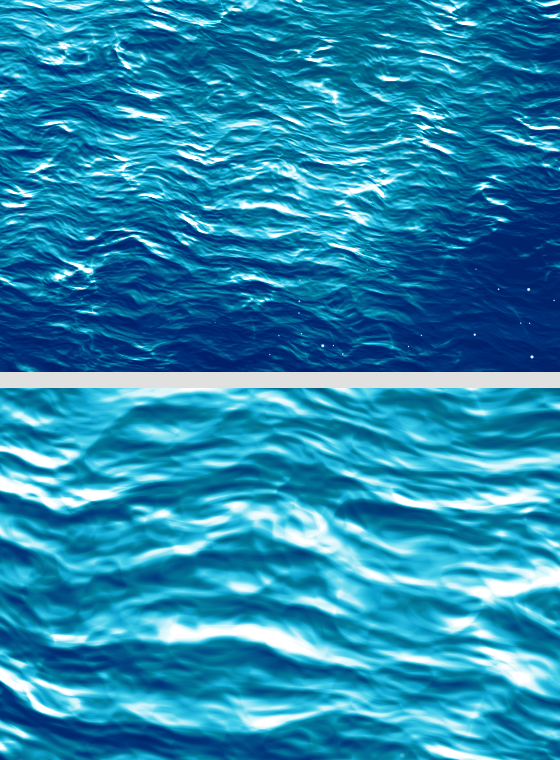
Top, the full canvas; bottom, a detail of the centre.
Write a WebGL 2 fragment shader that draws this texture.

```glsl
#version 300 es
precision highp float;
uniform vec2 u_resolution;
out vec4 fragColor;
const vec2  WAVE_FREQ = vec2(5.8, 15.0);   // wavelets per canvas height
const float TILT = 0.13;                   // large crests fall towards the right
const mat2  RIPPLE_TURN = mat2(0.92, -0.39, 0.39, 0.92);   // small ones rise
const int   OCTAVES = 4;
const float OCTAVE_GAIN = 0.47;
const float SLOPE_STEP = 0.005;
const float SLOPE_GAIN = 0.68;
const float CREST_SHARPNESS = 12.0;
const float CREST_GAIN = 2.2;
const float VEIN_GAIN = 0.75;
const float SPECK_GRID = 34.0;
const vec3  TEAL = vec3(0.0, 0.43, 0.50);
// Water tones from trough to glint, and the light level of each
const int TONE_COUNT = 8;
const vec3 TONES[TONE_COUNT] = vec3[](
  vec3(0.00, 0.13, 0.41), vec3(0.00, 0.20, 0.48), vec3(0.01, 0.37, 0.57),
  vec3(0.01, 0.51, 0.63), vec3(0.05, 0.65, 0.82), vec3(0.25, 0.80, 0.91),
  vec3(0.80, 0.95, 0.98), vec3(1.0));
const float LEVELS[TONE_COUNT] = float[](
  -1.9, -1.0, -0.28, 0.23, 0.65, 1.2, 1.85, 2.5);

float random(ivec2 cell) {
  uvec2 u = uvec2(cell);
  uint h = u.x * 1597u ^ u.y * 51749u;
  h = (h ^ (h >> 15)) * 739243u;
  h = (h ^ (h >> 13)) * 668265u;
  return float((h ^ (h >> 16)) & 65535u) / 65536.0;
}

float cornerSlope(ivec2 cell, vec2 offset) {
  float angle = 6.28318 * random(cell);
  return dot(vec2(cos(angle), sin(angle)), offset);
}

float gradientNoise(vec2 p) {
  ivec2 c = ivec2(floor(p));
  vec2 f = fract(p);
  vec2 w = f * f * f * (f * (f * 6.0 - 15.0) + 10.0);
  float below = mix(cornerSlope(c, f),
                    cornerSlope(c + ivec2(1, 0), f - vec2(1, 0)), w.x);
  float above = mix(cornerSlope(c + ivec2(0, 1), f - vec2(0, 1)),
                    cornerSlope(c + ivec2(1, 1), f - vec2(1, 1)), w.x);
  return mix(below, above, w.y);
}

vec2 nextOctave(vec2 p) { return RIPPLE_TURN * p * 1.9 + 17.3; }

// Sharp-crested wave height
float chop(vec2 q) {
  vec2 p = q * WAVE_FREQ;
  float height = 0.0, amp = 0.5;
  for (int i = 0; i < OCTAVES; i++) {
    height += amp * (1.0 - 2.0 * abs(gradientNoise(p)));
    p = nextOctave(p);
    amp *= OCTAVE_GAIN;
  }
  return height;
}

// Broad light: sunlit band through the middle, deep water below and right
float broadLight(vec2 p) {
  float deepEdge = 0.26 + 0.22 * smoothstep(0.85, 1.45, p.x);
  float light = mix(-1.2, 0.08, smoothstep(-0.24, 0.22, p.y - deepEdge));
  vec2 fromGlow = p - vec2(0.80, 0.47);
  light += 0.70 * exp(-6.0 * dot(fromGlow, fromGlow));
  light += 0.60 * (1.0 - smoothstep(0.0, 0.6, p.x)) * smoothstep(0.5, 1.0, p.y);
  light -= 0.60 * smoothstep(1.15, 1.5, p.x);
  return light + gradientNoise(p * vec2(2.6, 4.2) + 31.0);
}

vec3 waterTone(float light) {
  vec3 tone = TONES[0];
  for (int i = 1; i < TONE_COUNT; i++) {
    float t = (light - LEVELS[i - 1]) / (LEVELS[i] - LEVELS[i - 1]);
    tone = mix(tone, TONES[i], clamp(t, 0.0, 1.0));
  }
  return tone;
}

// Small scattered foam dots
float specks(vec2 p) {
  ivec2 cell = ivec2(floor(p * SPECK_GRID));
  vec2 centre = 0.3 + 0.4 * vec2(random(cell + 71), random(cell + 137));
  float radius = mix(0.0015, 0.0045, pow(random(cell + 211), 3.0));
  float dist = length(fract(p * SPECK_GRID) - centre) / SPECK_GRID;
  float edge = 0.75 / u_resolution.y;
  return step(0.95, random(cell + 307)) * (1.0 - smoothstep(radius - edge, radius + edge, dist));
}

void main() {
  vec2 p = gl_FragCoord.xy / u_resolution.y;
  // Bent, tilted wave coordinates
  vec2 bend = vec2(gradientNoise(p * 5.5), gradientNoise(p * 5.5 + 9.4));
  vec2 q = p + vec2(0.0, TILT * p.x) + 0.035 * bend;
  q += 0.007 * gradientNoise(p * vec2(16.0, 24.0) + 5.7);
  // Lit upper faces and broken white crests on two scales
  vec2 up = vec2(0.1, 1.0) * SLOPE_STEP;
  float slope = (chop(q) - chop(q + up)) / (SLOPE_STEP * WAVE_FREQ.y);
  vec2 face = (q - up) * WAVE_FREQ;
  float ridge = min(abs(gradientNoise(face)), 0.04 + abs(gradientNoise(nextOctave(face))));
  float gaps = smoothstep(0.0, 0.3, gradientNoise(p * vec2(6.5, 10.0) + 53.0));
  float crest = exp(-CREST_SHARPNESS * ridge) * gaps * clamp(0.6 + 0.5 * slope, 0.0, 1.3);
  // Thin steep filaments
  vec2 steep = mat2(0.8, -0.6, 0.6, 0.8) * (p + 0.05 * bend);
  float vein = exp(-26.0 * abs(gradientNoise(steep * vec2(9.0, 4.0) + 83.0)));
  vein *= smoothstep(0.0, 0.3, gradientNoise(p * 6.0 + 19.0));
  // Calmer water in the lower right
  float calm = smoothstep(0.75, 1.35, p.x) * (1.0 - smoothstep(0.2, 0.5, p.y));
  float chopGain = mix(1.0, 0.55, calm) * mix(0.7, 1.0, smoothstep(0.0, 0.35, p.y));
  float light = broadLight(p) - 0.16 + VEIN_GAIN * vein;
  light += chopGain * (SLOPE_GAIN * slope + CREST_GAIN * crest);
  // Green shadows in the upper middle, foam dots below
  vec2 fromTeal = (p - vec2(0.95, 0.82)) / vec2(0.48, 0.36);
  float green = 0.5 * exp(-dot(fromTeal, fromTeal)) * (1.0 - smoothstep(-0.1, 0.9, light));
  vec3 colour = mix(waterTone(light), TEAL, green);
  float foamArea = (1.0 - smoothstep(0.2, 0.4, p.y)) * smoothstep(0.3, 0.9, p.x);
  fragColor = vec4(mix(colour, vec3(0.85, 0.96, 1.0), specks(p) * foamArea), 1.0);
}
```
